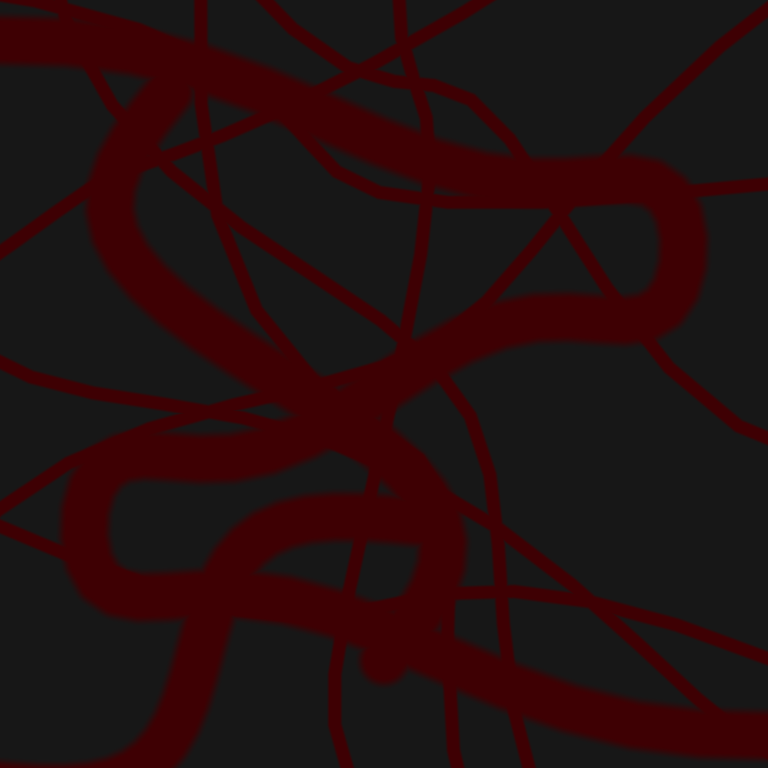
Write a WebGL 2 fragment shader that draws this pattern.

```glsl
#version 300 es
precision highp float;
// Dark red veins on charcoal: three broad, soft-edged trunks and a web of thin
// strands. Each vein is a line bent by sine waves, traced as short segments;
// the distance to it gives the coverage.

uniform vec2 u_resolution;
out vec4 fragColor;

const float TAU = 6.2831853;
const float GOLDEN_ANGLE = 2.39996;
const vec3 CHARCOAL = vec3(0.09);
const vec3 VEIN_RED = vec3(0.243, 0.0, 0.01);

const float TRUNK_RADIUS = 0.031;
const float TRUNK_BLUR = 0.008;
const float STRAND_RADIUS = 0.0085;
const float STRAND_BLUR = 0.0025;
const int STRAND_COUNT = 9;

float hash(float n) {
    return fract(sin(n * 12.9898 + 4.137) * 43758.545);
}

vec2 direction(float angle) {
    return vec2(cos(angle), sin(angle));
}

float segmentDistance(vec2 p, vec2 a, vec2 b) {
    vec2 ab = b - a;
    float along = clamp(dot(p - a, ab) / max(dot(ab, ab), 1e-6), 0.0, 1.0);
    return length(p - a - ab * along);
}

// Point at t on the line from start to end, swung by a sine on each axis
vec2 veinPoint(float t, vec2 start, vec2 end, vec2 swing, vec2 cycles, vec2 phase) {
    return mix(start, end, t) + swing * sin(TAU * cycles * t + phase);
}

float veinDistance(vec2 p, vec2 start, vec2 end, vec2 swing, vec2 cycles,
                   vec2 phase, int steps) {
    float nearest = 10.0;
    vec2 previous = veinPoint(0.0, start, end, swing, cycles, phase);
    for (int i = 1; i <= steps; i++) {
        float t = float(i) / float(steps);
        vec2 current = veinPoint(t, start, end, swing, cycles, phase);
        nearest = min(nearest, segmentDistance(p, previous, current));
        previous = current;
    }
    return nearest;
}

// A winding main trunk with two branches that join it
float trunkDistance(vec2 p) {
    float serpent = veinDistance(p, vec2(0.0, 0.93), vec2(1.0, 0.06),
        vec2(0.62, 0.035), vec2(1.0, 4.83), vec2(0.0, 0.53), 56);
    float descending = veinDistance(p, vec2(0.22, 0.88), vec2(0.5, 0.14),
        vec2(-0.14, 0.0), vec2(1.0), vec2(0.0), 24);
    float rising = veinDistance(p, vec2(-0.03, -0.02), vec2(0.55, 0.32),
        vec2(0.06, -0.07), vec2(1.0), vec2(0.0), 24);
    return min(serpent, min(descending, rising));
}

// Thin strands that enter and leave across the border
float strandDistance(vec2 p) {
    float nearest = 10.0;
    for (int i = 0; i < STRAND_COUNT; i++) {
        float id = float(i);
        float entry = id * GOLDEN_ANGLE + 0.5 * hash(id);
        float leave = entry + TAU * mix(0.3, 0.55, hash(id + 20.0));
        vec2 swing = mix(vec2(0.04), vec2(0.09), vec2(hash(id + 40.0), hash(id + 50.0)));
        vec2 cycles = mix(vec2(0.8), vec2(1.7), vec2(hash(id + 60.0), hash(id + 70.0)));
        vec2 phase = TAU * vec2(hash(id + 80.0), hash(id + 90.0));
        nearest = min(nearest, veinDistance(p, 0.5 + 0.72 * direction(entry),
            0.5 + 0.72 * direction(leave), swing, cycles, phase, 14));
    }
    return nearest;
}

float coverage(float dist, float radius, float blur) {
    return 1.0 - smoothstep(radius - blur, radius + blur, dist);
}

void main() {
    float side = min(u_resolution.x, u_resolution.y);
    vec2 p = gl_FragCoord.xy / side;
    float pixel = 1.0 / side;

    float trunk = coverage(trunkDistance(p), TRUNK_RADIUS, max(TRUNK_BLUR, pixel));
    float strand = coverage(strandDistance(p), STRAND_RADIUS, max(STRAND_BLUR, pixel));

    // Layer the strands over the trunks
    float vein = 1.0 - (1.0 - trunk) * (1.0 - strand);
    fragColor = vec4(mix(CHARCOAL, VEIN_RED, vein), 1.0);
}
```
